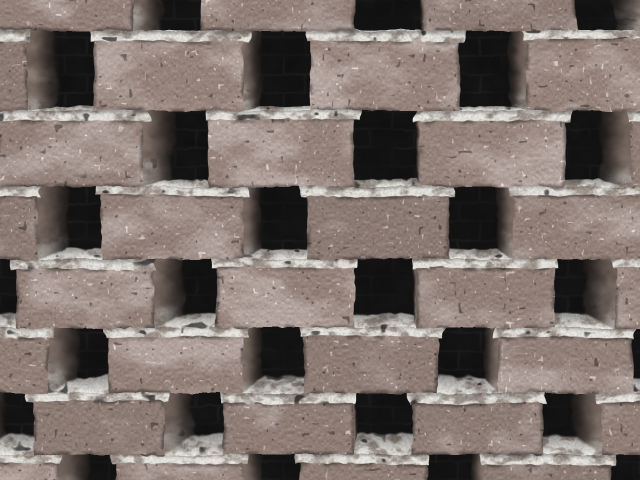
Reproduce this pattern procedurally as a Shadertoy shader.

```glsl
float hash(vec2 p) {
    vec3 q = fract(p.xyx * 0.1031);
    q += dot(q, q.yzx + 33.33);
    return fract((q.x + q.y) * q.z);
}

float noise(vec2 p) {
    vec2 i = floor(p), f = fract(p);
    f = f * f * (3.0 - 2.0 * f);
    return mix(mix(hash(i), hash(i + vec2(1, 0)), f.x),
               mix(hash(i + vec2(0, 1)), hash(i + vec2(1, 1)), f.x), f.y);
}

float fbm(vec2 p) {
    float sum = 0.0, gain = 0.5;
    for (int i = 0; i < 4; i++) {
        sum += gain * noise(p);
        p = p * 2.03 + 17.0;
        gain *= 0.5;
    }
    return sum / 0.9375;
}

// Courses get shorter toward the bottom of the wall
float courseTop(float row) {
    float u = row - 1.0;
    return 0.083 + 0.170 * u - 0.0038 * u * u;
}

vec3 brickFace(vec2 p, vec2 id, float edge) {
    float tone = hash(id + 41.0);
    float mottle = fbm(p * vec2(9.0, 15.0) + id * 7.0);
    vec3 color = mix(vec3(0.57, 0.50, 0.47), vec3(0.69, 0.63, 0.61),
                     smoothstep(0.5, 0.85, mottle + 0.3 * (tone - 0.4)));
    color *= 0.95 + 0.08 * tone;
    // Pitted grain, lit from above
    float bump = noise(p * 170.0) - noise(p * 170.0 + vec2(0.0, 0.6));
    color += 0.09 * bump + 0.06 * (noise(p * 420.0) - 0.5);
    // Pale flecks and dark pits
    color += 0.22 * smoothstep(0.88, 0.97, noise(p * 125.0 + 9.0));
    color *= 1.0 - 0.35 * smoothstep(0.88, 0.96, noise(p * 95.0 + 50.0));
    // Worn, sooty rim
    float soot = smoothstep(0.010, 0.0, edge) * smoothstep(0.3, 0.7, noise(p * 38.0));
    return color * (1.0 - 0.38 * soot);
}

vec3 mortar(vec2 p) {
    float grit = fbm(p * vec2(45.0, 70.0));
    vec3 color = mix(vec3(0.60, 0.56, 0.53), vec3(0.88, 0.87, 0.85), smoothstep(0.25, 0.6, grit));
    color += 0.12 * (noise(p * 330.0) - 0.5);
    return color * (1.0 - 0.6 * smoothstep(0.80, 0.93, noise(p * vec2(50.0, 75.0) + 30.0)));
}

vec3 cavity(vec2 p, float side, float rise, float sideWidth, float floorHeight) {
    // Faint courses on the rear wall
    vec2 b = p * vec2(11.0, 26.0);
    b.x += 0.5 * mod(floor(b.y), 2.0);
    vec2 e = min(fract(b), 1.0 - fract(b));
    float seam = smoothstep(0.10, 0.02, min(e.x * 2.0, e.y));
    vec3 color = vec3(0.055 + 0.03 * fbm(p * 30.0) + 0.035 * seam * noise(p * 20.0));

    // The nearer of side wall and floor decides the visible surface
    float sideDepth = side / sideWidth, floorDepth = rise / floorHeight;
    vec3 wall = vec3(0.47, 0.41, 0.38) * (0.75 + 0.4 * fbm(p * 40.0));
    float smear = smoothstep(0.09, 0.0, rise + 0.08 * (noise(p * 32.0) - 0.4));
    wall = mix(wall, mortar(p) * 0.85, 0.6 * smear);
    wall *= mix(1.0, 0.3, smoothstep(0.05, 1.0, sideDepth));
    vec3 ledge = mortar(p) * mix(1.02, 0.62, clamp(floorDepth, 0.0, 1.0));
    vec3 surface = mix(wall, ledge, smoothstep(-0.12, 0.12, sideDepth - floorDepth));
    float depth = min(sideDepth, floorDepth) + 0.2 * (noise(p * 45.0) - 0.5);
    return mix(surface, color, smoothstep(0.88, 1.05, depth));
}

vec3 latticeWall(vec2 p) {
    // Uneven, chipped outlines
    vec2 q = p + 0.005 * (vec2(noise(p * 18.0), noise(p * 18.0 + 70.0)) - 0.5);
    q += 0.0035 * (vec2(noise(p * 85.0), noise(p * 85.0 + 40.0)) - 0.5);

    float row = floor((0.170 - sqrt(0.0289 - 0.0152 * (q.y + 0.019 - 0.083))) / 0.0076) + 1.0;
    float odd = mod(row, 2.0);
    float pitch = 0.462 - 0.0113 * row;
    float center = 0.81 - mix(0.002, 0.0075, odd) * row + 0.5 * pitch * (1.0 - odd);
    float column = floor((q.x - center) / pitch + 0.5);
    float x = q.x - center - column * pitch;
    float halfWidth = 0.345 * pitch;
    vec2 id = vec2(column, row);

    float top = courseTop(row) + 0.006 * (hash(id) - 0.5) + x * 0.03 * (hash(id + 5.0) - 0.5);
    float bottom = courseTop(row + 1.0) - 0.019;

    // Opening beside the brick
    float across = x > 0.0 ? x : x + pitch;
    float holeX = q.x - across + 0.5 * pitch;
    float side = holeX < 0.8 ? across - halfWidth : pitch - halfWidth - across;
    float sideWidth = min(0.006 + 0.14 * abs(holeX - 0.8), 0.065);
    vec3 color = cavity(q, side, bottom - q.y, sideWidth, 0.002 + 0.0068 * row);

    // Bed joint, spilling slightly past the brick ends
    float spill = halfWidth + 0.018 * noise(q * 40.0 + id) - abs(x);
    vec3 joint = mortar(q) * mix(0.72, 1.0, smoothstep(-0.021, -0.010, q.y - top));
    float inJoint = smoothstep(-0.001, 0.001, spill) * smoothstep(0.003, 0.0, q.y - top);
    color = mix(color, joint, inJoint);

    float edge = min(halfWidth - abs(x), min(q.y - top, bottom - q.y));
    float inBrick = smoothstep(-0.001, 0.001, min(halfWidth - abs(x), q.y - top));
    return mix(color, brickFace(q, id, edge), inBrick);
}

void mainImage(out vec4 fragColor, in vec2 fragCoord) {
    vec3 color = vec3(0.0);
    // Four samples per pixel smooth every outline
    for (int i = 0; i < 4; i++) {
        vec2 offset = vec2(i % 2, i / 2) * 0.5 - 0.25;
        vec2 p = (fragCoord + offset) / iResolution.y;
        color += 0.25 * latticeWall(vec2(p.x, 1.0 - p.y));
    }
    fragColor = vec4(clamp(color, 0.0, 1.0), 1.0);
}
```
